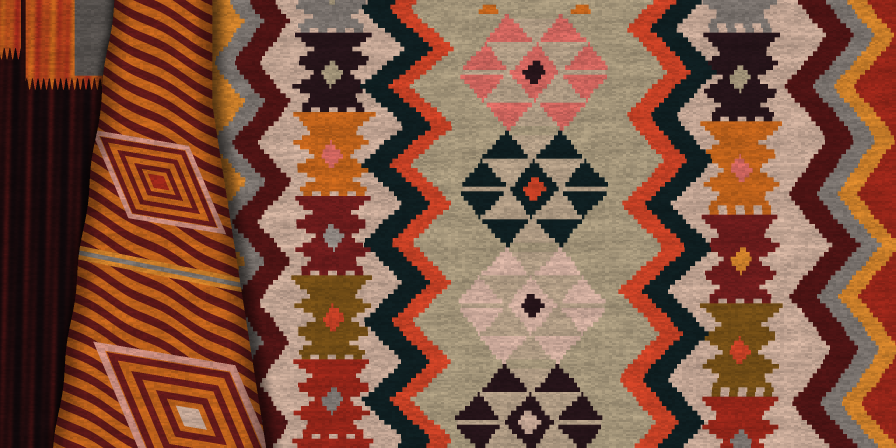
Write a Shadertoy shader that draws this pattern.

```glsl
// Flat-woven rug: stepped zigzag borders, two stacks of hooked motifs and a
// column of split medallions, with a striped rug folded over dark cloth.
// Shapes are repeated by formula on a 768 x 384 loom grid, y pointing down.

const vec2 LOOM = vec2(768.0, 384.0);
const vec3 CREAM = vec3(0.78, 0.66, 0.59), FIELD = vec3(0.66, 0.60, 0.49);
const vec3 PINE = vec3(0.06, 0.12, 0.13), CORAL = vec3(0.80, 0.26, 0.15);
const vec3 MAROON = vec3(0.31, 0.08, 0.08), SLATE = vec3(0.49, 0.46, 0.44);
const vec3 GOLD = vec3(0.82, 0.51, 0.17), RED = vec3(0.60, 0.15, 0.10);
const vec3 PLUM = vec3(0.15, 0.08, 0.10), ORANGE = vec3(0.76, 0.39, 0.11);
const vec3 PINK = vec3(0.84, 0.41, 0.38), OLIVE = vec3(0.46, 0.31, 0.09);

float hash(vec2 p) {
    return fract(sin(dot(p, vec2(127.1, 311.7))) * 43758.5);
}

// Distance to the nearest scattered point
float cellular(vec2 p) {
    float nearest = 2.0;
    for (int j = -1; j <= 1; j++)
    for (int i = -1; i <= 1; i++) {
        vec2 cell = floor(p) + vec2(i, j);
        vec2 site = cell + vec2(hash(cell), hash(cell + 19.0));
        nearest = min(nearest, distance(p, site));
    }
    return nearest;
}

// Triangle wave from -1 to 1, peaking at y = tip
float zigzag(float y, float period, float tip) {
    return 1.0 - 4.0 * abs(fract((y - tip) / period + 0.5) - 0.5);
}

float diamond(vec2 q, vec2 radius) {
    return dot(abs(q) / radius, vec2(1.0));
}

vec3 blockDye(float i) {
    return i < 1.0 ? SLATE : i < 2.0 ? PLUM : i < 3.0 ? ORANGE
         : i < 4.0 ? MAROON * 1.4 : i < 5.0 ? OLIVE : RED;
}

// Stack of waisted blocks with hooked arms, toothed feet and a centre diamond
vec3 motifStack(vec3 base, vec2 q, float period, vec3 thirdHeart) {
    float row = (q.y - 28.0) / period, i = floor(row) + 1.0, t = fract(row);
    float a = abs(t - 0.5) * 2.0;
    float width = a > 0.6 ? mix(19.0, 35.0, (a - 0.6) / 0.4)
                          : mix(33.0, 15.0, abs(a - 0.32) / 0.3);
    bool tooth = t > 0.92 && fract(q.x / 15.0 + 0.25) < 0.5;
    vec3 c = abs(q.x) < width && !tooth ? blockDye(i) : base;
    vec3 heart = i < 2.0 ? FIELD : i < 3.0 ? PINK : i < 4.0 ? thirdHeart
               : i < 5.0 ? CORAL : SLATE;
    return diamond(vec2(q.x, (t - 0.5) * period), vec2(10.0, 12.0)) < 1.0 ? heart : c;
}

// Medallions of four triangles, two split side diamonds and a centre diamond
vec3 medallions(vec3 base, vec2 q) {
    float k = floor((q.y - 12.0) / 100.0);
    if (k < 0.0) return diamond(vec2(abs(q.x) - 40.0, q.y - 9.0), vec2(10.0, 7.0)) < 1.0 ? ORANGE : base;
    vec2 a = abs(vec2(q.x, q.y - 62.0 - 100.0 * k));
    vec3 dye = k < 1.0 ? PINK : k < 2.0 ? PINE : k < 3.0 ? vec3(0.83, 0.69, 0.63) : PLUM;
    vec3 heart = k == 1.0 ? CORAL : k == 3.0 ? CREAM : PLUM;
    bool points = a.y > 25.0 && abs(a.x - 23.0) < 22.0 * (50.0 - a.y) / 25.0;
    bool sides = a.y > 2.0 && diamond(a - vec2(44.0, 0.0), vec2(22.0, 25.0)) < 1.0;
    float centre = diamond(a, vec2(21.0, 25.0));
    vec3 c = a.x < 62.0 - a.y * 0.8 && a.y < 46.0 ? mix(base, CREAM, 0.4) : base;
    if (points || sides || centre < 1.0) c = dye;
    return centre < 0.48 ? heart : c;
}

// Flat rug, from the left border to the right border
vec3 kilim(vec2 p) {
    p.y = (floor(p.y / 4.0) + 0.5) * 4.0;
    p.x += 1.2 * sin(p.y * 0.11) + 0.8 * sin(p.y * 0.37 + p.x * 0.02);
    float lean = (p.y - 175.0) * -0.03;
    float outerL = p.x - 235.0 - 14.0 * zigzag(p.y, 69.0, 18.0);
    float innerL = p.x - 352.0 - 18.0 * zigzag(p.y, 67.0, 41.0);
    float innerR = p.x - 571.0 - lean - 18.0 * zigzag(p.y, 75.0, 62.0);
    float outerR = p.x - 693.0 + lean * 0.7 - 18.0 * zigzag(p.y, 90.0, 30.0);
    vec3 c = outerL < -39.0 ? GOLD : outerL < -22.0 ? SLATE : outerL < 0.0 ? MAROON : CREAM;
    if (p.x < 326.0) c = motifStack(c, p - vec2(285.0, 0.0), 70.0, SLATE * 1.2);
    if (innerL > -24.0) c = innerL < 0.0 ? PINE : innerL < 18.0 ? CORAL : FIELD;
    if (innerL > 18.0) c = medallions(c, p - vec2(457.0 + lean * 0.5, 0.0));
    if (innerR > -20.0) c = innerR < 0.0 ? CORAL : innerR < 22.0 ? PINE : CREAM;
    if (innerR > 22.0) c = motifStack(c, p - vec2(635.0, 0.0), 78.0, GOLD);
    if (outerR > 0.0) c = outerR < 24.0 ? MAROON : outerR < 42.0 ? SLATE : outerR < 59.0 ? GOLD : RED;
    return c;
}

// Diagonal stripes, a cross band and two ringed, skewed diamonds
vec3 foldedRug(vec2 p) {
    float stripe = fract((p.y - 0.55 * p.x + 1.5 * sin(p.x * 0.1)) / 16.0);
    vec3 c = stripe < 0.52 ? ORANGE : MAROON * 1.2;
    float band = abs(p.y - 203.0 - 0.2 * p.x);
    if (band < 6.0) c = band < 2.0 ? SLATE : GOLD;
    for (int k = 0; k < 2; k++) {
        vec2 centre = vec2(136.0, 156.0) + float(k) * vec2(28.0, 202.0);
        mat2 edges = mat2(42.0, 7.0, 16.0, 38.0) * (1.0 + 0.45 * float(k));
        vec2 q = abs(inverse(edges) * (p - centre));
        float r = max(q.x, q.y);
        if (r < 1.0) c = r > 0.88 ? mix(PINK, CREAM, 0.6) : fract(r * 4.0) < 0.45 ? MAROON * 1.3 : ORANGE;
        if (r < 0.16) c = k == 0 ? RED : CREAM;
    }
    return c;
}

// Hanging cloth with fringed orange ends
vec3 darkCloth(vec2 p) {
    float fold = 0.5 + 0.3 * sin(p.x * 0.32) + 0.2 * sin(p.x * 0.71 + p.y * 0.02);
    vec3 c = mix(PLUM * 0.4, MAROON * 0.8, fold * fold);
    float hem = (p.x < 20.0 ? 46.0 : 72.0) + 5.0 * sin(p.x * 1.3);
    if (p.y < hem && abs(p.x - 20.0) > 2.0) c = mix(RED, ORANGE, fold);
    return p.x > 64.0 && p.y < 65.0 ? SLATE * 0.7 : c;
}

vec3 scene(vec2 p) {
    float left = 98.0 - 0.135 * p.y + sin(p.y * 0.08);
    float right = 182.0 + 0.157 * max(p.y - 90.0, 0.0);
    if (p.x < left) return darkCloth(p) * smoothstep(-8.0, 10.0, left - p.x);
    if (p.x > right) return kilim(p) * mix(0.45, 1.0, smoothstep(0.0, 16.0, p.x - right));
    return foldedRug(p) * mix(0.65, 1.0, smoothstep(0.0, 20.0, min(p.x - left, right - p.x)));
}

void mainImage(out vec4 fragColor, in vec2 fragCoord) {
    vec2 unit = LOOM / iResolution.xy;
    vec2 p = vec2(fragCoord.x, iResolution.y - fragCoord.y) * unit;
    // Smooth edges with a 3 x 3 grid of samples
    vec3 c = vec3(0.0);
    for (int i = 0; i < 9; i++) c += scene(p + (vec2(i % 3, i / 3) - 1.0) * unit / 3.0) / 9.0;
    // Yarn grain, uneven dye rows and worn spots
    float grain = hash(floor(p / vec2(3.0, 1.5))) - 0.5;
    float rows = sin(p.y * 0.9 + sin(p.x * 0.05)) + sin(p.y * 0.23 + p.x * 0.013);
    float wear = smoothstep(0.2, 0.9, cellular(p / vec2(26.0, 14.0)));
    c *= 0.97 + 0.16 * grain + 0.025 * rows + 0.07 * (wear - 0.5);
    fragColor = vec4(clamp(c, 0.0, 1.0), 1.0);
}
```
